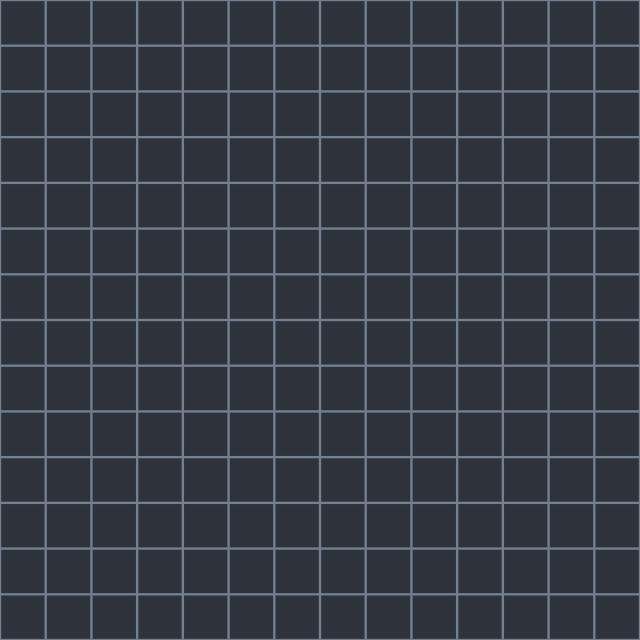
Write a three.js fragment shader that draws this pattern.

```glsl
// Square grid of thin slate-blue lines on a dark charcoal ground.
#define REPEATS 14.0
#define LINE_WIDTH 0.051 // share of one cell
#define GROUND_COLOR vec3(0.18, 0.20, 0.23)
#define LINE_COLOR vec3(0.45, 0.50, 0.57)

varying vec2 vUv;

// Coverage of the vertical (x) and horizontal (y) lines on the cell borders.
vec2 lineCoverage(vec2 cell) {
  vec2 borderDistance = 0.5 - abs(fract(cell) - 0.5);
  vec2 pixel = max(fwidth(cell), vec2(1e-5));
  return clamp((0.5 * LINE_WIDTH - borderDistance) / pixel + 0.5, 0.0, 1.0);
}

void main() {
  vec2 coverage = lineCoverage(vUv * REPEATS);
  float grid = max(coverage.x, coverage.y);
  gl_FragColor = vec4(mix(GROUND_COLOR, LINE_COLOR, grid), 1.0);
}
```
